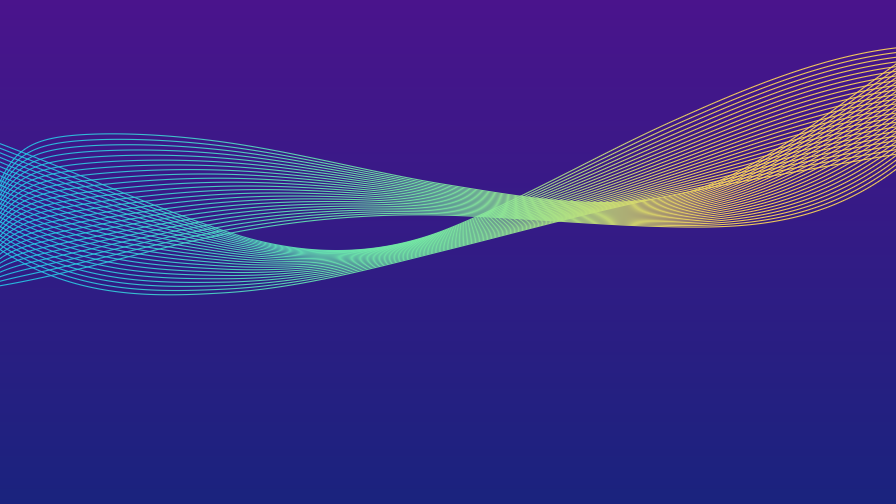
This background is drawn by a WebGL 1 fragment shader. Its source:

```glsl
precision highp float;
// Two ribbons of fine lines twist across a purple to indigo gradient.
// Each ribbon blends between two smooth edge curves (cubic Hermite spans);
// a skewed blend bunches its lines, and colour runs from cyan to amber.

uniform vec2 u_resolution;

#define LINE_COUNT 24
#define LINE_WIDTH 0.0022
#define LINE_OPACITY 0.92
#define BUNCHING 1.5
#define HOOK_HEIGHT 0.079
#define SKY_TOP vec3(0.290, 0.078, 0.549)
#define SKY_BOTTOM vec3(0.102, 0.137, 0.494)
#define CYAN vec3(0.15, 0.77, 0.90)
#define GREEN vec3(0.46, 0.92, 0.64)
#define AMBER vec3(1.00, 0.84, 0.34)

// Cubic between depths a and b, with end slopes per span.
vec4 hermite(vec4 a, vec4 slopeA, vec4 b, vec4 slopeB, float f) {
  float g = 1.0 - f;
  return a * (1.0 + 2.0 * f) * g * g + slopeA * f * g * g
       + b * f * f * (3.0 - 2.0 * f) - slopeB * f * f * g;
}

// Depth below the top edge: xy bounds the first ribbon, zw the second.
vec4 ribbonEdges(float x) {
  vec4 d0 = vec4(0.282, 0.567, 0.285, 0.495);
  vec4 d1 = vec4(0.282, 0.465, 0.458, 0.581);
  vec4 d2 = vec4(0.367, 0.427, 0.454, 0.495);
  vec4 d3 = vec4(0.389, 0.450, 0.241, 0.387);
  vec4 d4 = vec4(0.127, 0.336, 0.095, 0.306);
  vec4 s0 = vec4(-0.071, -0.076, 0.169, 0.289);
  vec4 s1 = vec4(0.062, -0.089, 0.151, -0.027);
  vec4 s2 = vec4(0.071, 0.013, -0.178, -0.111);
  vec4 s3 = vec4(-0.089, 0.009, -0.200, -0.089);
  vec4 s4 = vec4(-0.320, -0.333, -0.053, -0.076);

  float u = x * 4.0;
  vec4 edges;
  if (u < 1.0) edges = hermite(d0, s0, d1, s1, u);
  else if (u < 2.0) edges = hermite(d1, s1, d2, s2, u - 1.0);
  else if (u < 3.0) edges = hermite(d2, s2, d3, s3, u - 2.0);
  else edges = hermite(d3, s3, d4, s4, u - 3.0);

  // The first ribbon hooks down at the left border.
  edges.x += HOOK_HEIGHT * exp(-48.0 * x);
  return edges;
}

// Positive skew gathers lines at the upper edge, negative at the lower.
float bunchSkew(float x) {
  float z = (0.52 - x) / 0.21;
  return BUNCHING * z * exp(-z * z);
}

// Depths of line t in both ribbons.
vec2 lineDepths(vec4 edges, float skew, float t) {
  float bunched = t - skew * t * (1.0 - t);
  return vec2(mix(edges.x, edges.y, t), mix(edges.z, edges.w, bunched));
}

void main() {
  vec2 uv = gl_FragCoord.xy / u_resolution;
  float depth = 1.0 - uv.y;
  float pixel = 1.0 / u_resolution.y;
  float aspect = u_resolution.x / u_resolution.y;

  // Sample the curves twice to find the slope of every line.
  float dx = 0.001;
  vec4 edges = ribbonEdges(uv.x);
  vec4 edgesNext = ribbonEdges(uv.x + dx);
  float skew = bunchSkew(uv.x);
  float skewNext = bunchSkew(uv.x + dx);

  // Accumulate the part of the background left uncovered.
  float peak = min(1.0, LINE_WIDTH / pixel);
  float clear = 1.0;
  for (int i = 0; i < LINE_COUNT; i++) {
    float t = float(i) / float(LINE_COUNT - 1);
    vec2 here = lineDepths(edges, skew, t);
    vec2 next = lineDepths(edgesNext, skewNext, t);
    vec2 slope = (next - here) / (dx * aspect);
    vec2 dist = abs(depth - here) / sqrt(1.0 + slope * slope);
    vec2 cover = clamp((0.5 * (LINE_WIDTH + pixel) - dist) / pixel, 0.0, peak);
    vec2 gap = 1.0 - LINE_OPACITY * cover;
    clear *= gap.x * gap.y;
  }

  // Line colour follows the horizontal position.
  vec3 ink = mix(CYAN, GREEN, smoothstep(0.0, 0.5, uv.x));
  ink = mix(ink, AMBER, smoothstep(0.45, 0.85, uv.x));

  vec3 sky = mix(SKY_BOTTOM, SKY_TOP, uv.y);
  gl_FragColor = vec4(mix(ink, sky, clear), 1.0);
}
```
